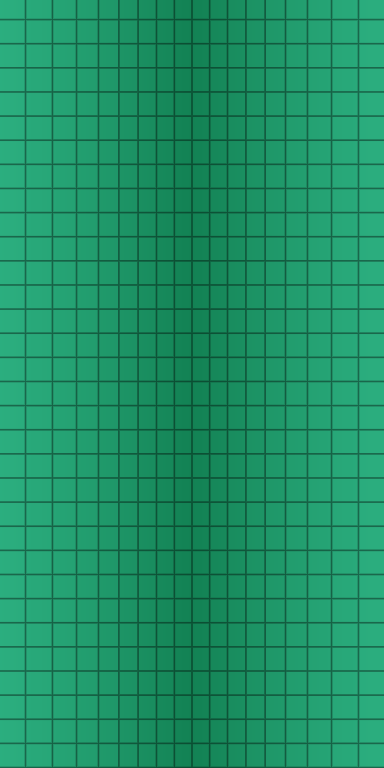
Give the GLSL for this pattern, as a Shadertoy shader.

```glsl
// Green tiled wall whose columns widen and brighten away from the centre line
#define COLUMN_ANGLE 0.08378              // angle spanned by one column
#define WALL_DISTANCE 0.547               // eye to wall, in canvas widths
#define ROW_HEIGHT 0.06283                // in canvas widths
#define ROW_OFFSET 0.0013                 // height of the lowest joint
#define JOINT_WIDTH 0.0043                // in canvas widths
#define JOINT_SHADE 0.60                  // joint brightness relative to tile
#define COLUMN_STEP 0.5                   // 0 = smooth shading, 1 = flat columns
#define CENTRE_COLOR vec3(0.070, 0.505, 0.325)
#define EDGE_COLOR vec3(0.172, 0.685, 0.500)

// Distance to the nearest whole number
float distanceToInteger(float v) {
    return abs(v - floor(v + 0.5));
}

// Antialiased coverage of a joint at distance d from its middle
float jointCoverage(float d, float pixel) {
    return clamp((0.5 * JOINT_WIDTH - d) / pixel + 0.5, 0.0, 1.0);
}

void mainImage(out vec4 fragColor, in vec2 fragCoord) {
    float pixel = 1.0 / iResolution.x;
    vec2 p = fragCoord * pixel - vec2(0.5, ROW_OFFSET);

    // Equal angles projected on a flat wall
    float slope = p.x / WALL_DISTANCE;
    float column = atan(slope) / COLUMN_ANGLE;
    float row = p.y / ROW_HEIGHT;

    // Tile shading, partly stepped from column to column
    float edgeColumn = atan(0.5 / WALL_DISTANCE) / COLUMN_ANGLE;
    float shadeColumn = mix(abs(column), abs(floor(column) + 0.5), COLUMN_STEP);
    vec3 color = mix(CENTRE_COLOR, EDGE_COLOR, clamp(shadeColumn / edgeColumn, 0.0, 1.0));

    // Joints, with the column distance converted back to canvas widths
    float columnScale = COLUMN_ANGLE * WALL_DISTANCE * (1.0 + slope * slope);
    float vertical = jointCoverage(distanceToInteger(column) * columnScale, pixel);
    float horizontal = jointCoverage(distanceToInteger(row) * ROW_HEIGHT, pixel);
    color *= mix(1.0, JOINT_SHADE, max(vertical, horizontal));

    fragColor = vec4(color, 1.0);
}
```
